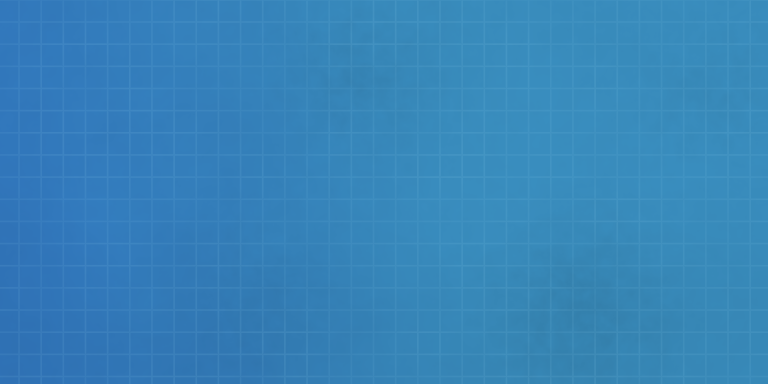
A Shadertoy shader for this pattern:

```glsl
const float CELL = 0.0577;                  // grid pitch, in canvas heights
const vec2 GRID_ORIGIN = vec2(0.0495, 0.0195);
const float LINE_WIDTH = 0.0042;
const float LINE_OPACITY = 0.085;
const vec3 LINE_COLOR = vec3(0.62, 0.86, 0.96);
const vec3 LEFT_BLUE = vec3(0.190, 0.458, 0.730);
const vec3 RIGHT_BLUE = vec3(0.222, 0.548, 0.738);
const float BOTTOM_SHADE = 0.035;
const float CLOUD_AMOUNT = 0.045;
const float GRAIN_AMOUNT = 0.05;
const float STAIN_AMOUNT = 0.055;

// Worn areas: center x, center y, radius, strength
const vec4 STAINS[5] = vec4[5](
    vec4(0.94, 0.81, 0.22, 0.8),
    vec4(1.52, 0.19, 0.25, 1.0),
    vec4(0.68, 0.23, 0.26, 0.5),
    vec4(1.88, 0.76, 0.22, 0.5),
    vec4(0.18, 0.33, 0.18, -0.4));

float hash(vec2 p) {
    vec3 q = fract(vec3(p.xyx) * 0.1031);
    q += dot(q, q.yzx + 33.33);
    return fract((q.x + q.y) * q.z);
}

float valueNoise(vec2 p) {
    vec2 cell = floor(p);
    vec2 f = fract(p);
    f = f * f * (3.0 - 2.0 * f);
    float low = mix(hash(cell), hash(cell + vec2(1, 0)), f.x);
    float high = mix(hash(cell + vec2(0, 1)), hash(cell + vec2(1, 1)), f.x);
    return mix(low, high, f.y);
}

float fbm(vec2 p) {
    float sum = 0.0;
    float amplitude = 0.5;
    for (int i = 0; i < 4; i++) {
        sum += amplitude * valueNoise(p);
        p = mat2(1.6, 1.2, -1.2, 1.6) * p + 17.3;
        amplitude *= 0.5;
    }
    return sum / 0.9375;
}

// Box-filtered coverage of the nearest vertical and horizontal line
vec2 gridCoverage(vec2 p, float pixel) {
    vec2 d = abs(fract((p - GRID_ORIGIN) / CELL + 0.5) - 0.5) * CELL;
    vec2 overlap = min(d + 0.5 * pixel, 0.5 * LINE_WIDTH)
                 - max(d - 0.5 * pixel, -0.5 * LINE_WIDTH);
    return clamp(overlap / pixel, 0.0, 1.0);
}

float stainMask(vec2 p) {
    float mask = 0.0;
    for (int i = 0; i < 5; i++) {
        vec2 d = (p - STAINS[i].xy) / STAINS[i].z;
        mask += STAINS[i].w * exp(-1.5 * dot(d, d));
    }
    return mask;
}

void mainImage(out vec4 fragColor, in vec2 fragCoord) {
    float pixel = 1.0 / iResolution.y;
    vec2 p = fragCoord * pixel;
    float across = fragCoord.x / iResolution.x;

    // Background gradient with soft clouds
    float cloud = fbm(p * 3.2 + 4.0) - 0.5;
    float blend = across + 0.12 * (p.y - 0.5) + 0.12 * cloud;
    vec3 color = mix(LEFT_BLUE, RIGHT_BLUE, smoothstep(-0.08, 0.68, blend));
    color *= 1.0 - BOTTOM_SHADE * (1.0 - smoothstep(0.0, 0.55, p.y));
    color *= 1.0 + CLOUD_AMOUNT * cloud;

    // Mottled wear, strongest inside the stains
    float stain = stainMask(p);
    float grain = fbm(p * 34.0 + 3.0 * cloud) - 0.5;
    color *= 1.0 - STAIN_AMOUNT * stain * (0.8 + cloud);
    color *= 1.0 + GRAIN_AMOUNT * grain * (0.35 + 1.3 * max(stain, 0.0));

    // Faint, unevenly faded grid
    vec2 lines = gridCoverage(p, pixel);
    float fade = 0.65 + 0.7 * valueNoise(p * 9.0 + 31.0);
    color = mix(color, LINE_COLOR, LINE_OPACITY * fade * max(lines.x, lines.y));

    fragColor = vec4(color, 1.0);
}
```
